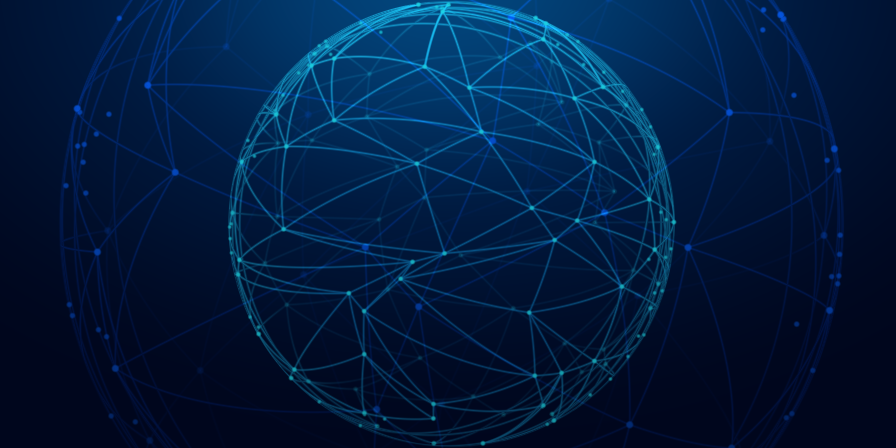
This background is drawn by a Shadertoy shader. Its source:

```glsl
// Nested wireframe globes of glowing nodes and arcs over a deep blue gradient.

// Layout, in units of canvas height
const vec2  GLOBE_CENTER = vec2(1.008, 0.5);
const float INNER_RADIUS = 0.497;
const float OUTER_RADIUS = 0.875;
const vec2  GLOW_CENTER  = vec2(1.0, 1.05);
const vec2  GLOW_SCALE   = vec2(0.67, 1.0);
const float LINE_WIDTH   = 0.0017;
const float SOFTNESS     = 0.0028;
// Mesh
const int   INNER_NODES = 92;
const int   OUTER_NODES = 54;
const int   RIM_DOTS    = 44;
const int   RIM_ARCS    = 12;
const float GOLDEN_ANGLE = 2.39996;
const float BACK_FADE    = 0.22;
const float LONGEST_LINK = 0.40; // smallest cosine between linked nodes
// Colours
const vec3 GLOW_BLUE  = vec3(0.010, 0.275, 0.490);
const vec3 MID_BLUE   = vec3(0.000, 0.128, 0.295);
const vec3 DEEP_NAVY  = vec3(0.000, 0.025, 0.115);
const vec3 TEAL_LINE  = vec3(0.090, 0.500, 0.480);
const vec3 AZURE_LINE = vec3(0.020, 0.270, 0.400);
const vec3 CYAN_DOT   = vec3(0.100, 0.760, 0.820);
const vec3 BLUE_LINE  = vec3(0.000, 0.120, 0.380);
const vec3 BLUE_DOT   = vec3(0.020, 0.340, 0.900);

float hash(float n) {
    n = fract(n * 0.1031);
    n *= n + 33.33;
    return fract(2.0 * n * n);
}

// Antialiased coverage of a shape with the given half width
float coverage(float dist, float halfWidth, float pixel) {
    return 1.0 - smoothstep(halfWidth - pixel, halfWidth + pixel, dist);
}

// Jittered spiral point on the unit sphere
vec3 node(float i, int count, float seed) {
    float y = 1.0 - (2.0 * i + 1.0) / float(count) + 0.20 * (hash(i + seed) - 0.5);
    y = clamp(y, -0.985, 0.985);
    float angle = i * GOLDEN_ANGLE + seed + 0.7 * (hash(i + seed + 71.0) - 0.5);
    return vec3(sqrt(1.0 - y * y) * vec2(cos(angle), sin(angle)), y).xzy;
}

// Projected distance from a surface point to a great circle
float circleDistance(vec3 p, vec3 normal) {
    vec2 slope = normal.xy - normal.z * p.xy / p.z;
    return abs(dot(p, normal)) / max(length(slope), 0.001);
}

// The same, limited to the arc a-b
float arcDistance(vec3 p, vec3 a, vec3 b, vec3 normal) {
    if (abs(dot(p, normal)) > 0.15) return 1.0;
    if (dot(cross(a, p), normal) < 0.0 || dot(cross(p, b), normal) < 0.0) return 1.0;
    return circleDistance(p, normal);
}

// Returns line strength in x and dot strength in y
vec2 globe(vec2 uv, float radius, int count, float seed, float dotSize, float rimSpread) {
    vec2 p = (uv - GLOBE_CENTER) / radius;
    float pixel = max(1.0 / iResolution.y, SOFTNESS) / radius;
    float width = LINE_WIDTH / radius;
    float size = dotSize / radius;
    float r = length(p);
    vec2 ink = vec2(0.0);
    if (r > 1.0 + size + 2.0 * pixel) return ink;

    // Linked nodes on both hemispheres
    float z = sqrt(max(1.0 - r * r, 0.0004));
    float inside = coverage(r, 1.0, pixel);
    float backFade = mix(0.8, BACK_FADE, smoothstep(0.1, 0.6, z));
    vec3 nodes[INNER_NODES];
    for (int i = 0; i < count; i++) nodes[i] = node(float(i), count, seed);
    for (int i = 0; i < count; i++) {
        vec3 a = nodes[i];
        float dotFade = mix(BACK_FADE, 1.0, smoothstep(-0.5, 0.0, a.z));
        ink.y = max(ink.y, dotFade * coverage(length(p - a.xy), size, pixel));
        for (int k = 0; k < 3; k++) {
            int j = i + (k == 0 ? 5 : k == 1 ? 8 : 13);
            if (j >= count) break;
            vec3 b = nodes[j];
            if (dot(a, b) < LONGEST_LINK) continue;
            vec3 normal = cross(a, b);
            float front = coverage(arcDistance(vec3(p, z), a, b, normal), width, pixel);
            float back = coverage(arcDistance(vec3(p, -z), a, b, normal), width, pixel);
            float link = max(front, backFade * back) * inside;
            ink.x = 1.0 - (1.0 - ink.x) * (1.0 - 0.85 * link);
        }
    }
    if (r < 0.62) return ink;

    // Shallow arcs and small dots gathered along the rim
    float hug = 0.65 * smoothstep(0.62, 0.9, r) * inside;
    for (int i = 0; i < RIM_DOTS; i++) {
        float id = float(i) + seed * 7.0;
        float theta = float(i) * 3.14159 + rimSpread * (hash(id) - 0.5);
        vec2 side = vec2(cos(theta), sin(theta));
        float inset = 0.10 * pow(hash(id + 31.0), 3.0);
        ink.y = max(ink.y, 0.8 * coverage(length(p - (0.997 - inset) * side), size * 0.75, pixel));
        if (i >= RIM_ARCS) continue;
        float tilt = mix(0.06, 0.62, hash(id + 13.0));
        vec3 normal = vec3(sin(tilt) * side, -cos(tilt));
        ink.x = max(ink.x, hug * coverage(circleDistance(vec3(p, z), normal), width, pixel));
    }
    return ink;
}

void mainImage(out vec4 fragColor, in vec2 fragCoord) {
    vec2 uv = fragCoord / iResolution.y;
    float d = length((uv - GLOW_CENTER) * GLOW_SCALE);
    vec3 color = mix(GLOW_BLUE, MID_BLUE, smoothstep(0.0, 0.58, d));
    color = mix(color, DEEP_NAVY, smoothstep(0.25, 1.05, d));
    vec2 outer = globe(uv, OUTER_RADIUS, OUTER_NODES, 4.0, 0.0075, 1.6);
    color += BLUE_LINE * outer.x * mix(0.35, 0.85, uv.y);
    color = mix(color, BLUE_DOT * mix(0.5, 1.1, uv.y), outer.y * 0.85);
    vec2 inner = globe(uv, INNER_RADIUS, INNER_NODES, 2.0, 0.0047, 6.28318);
    float rim = smoothstep(0.55, 1.0, length(uv - GLOBE_CENTER) / INNER_RADIUS);
    vec3 lineColor = mix(AZURE_LINE, TEAL_LINE, clamp(0.6 * uv.y + 0.45 * rim, 0.0, 1.0));
    color += lineColor * inner.x * mix(0.75, 1.1, uv.y);
    color = mix(color, CYAN_DOT * mix(0.8, 1.1, uv.y), inner.y * 0.9);
    fragColor = vec4(color, 1.0);
}
```
